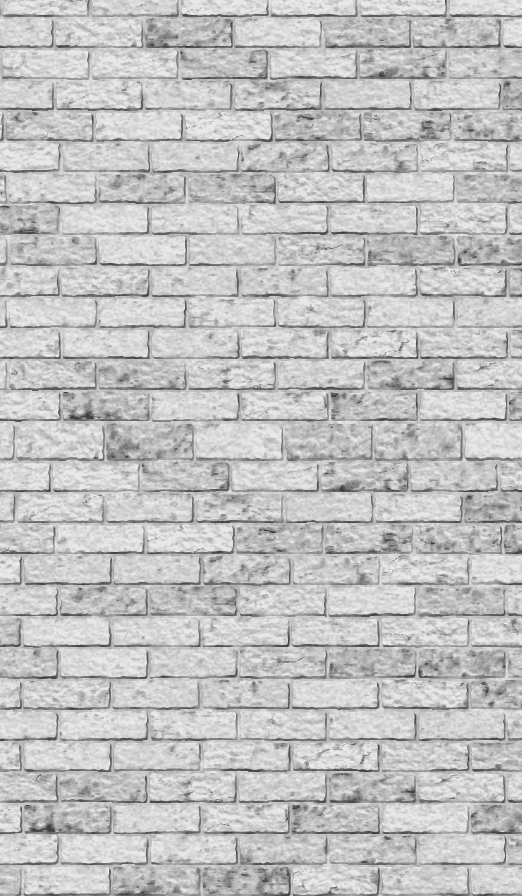
Reproduce this texture procedurally as a Shadertoy shader.

```glsl
// Whitewashed brick wall in running bond: worn pale bricks, grey mortar, dark joint shadows.
// Bricks are rounded boxes in row units; hashed noise adds mottling, pits and cracks.
// The wear recurs in two staggered blocks of courses, joined by one taller, smeared course.
#define ROWS 28.82        // plain course heights per canvas height
#define BRICK_LEN 2.878   // brick pitch in course heights
#define JOINT 0.07        // half width of a joint
#define BLOCK 13.0        // courses before the wear recurs
#define BLOCK_SHIFT 0.43  // sideways shift of the upper block, in bricks
#define SEAM_ROW 14.0     // the taller course
#define SEAM_EXTRA 0.275  // its additional height
#define FACE 0.855
#define MORTAR 0.74
#define SHADOW 0.40
#define WEAR 0.32         // depth of stains and pits

float hash(vec2 p) {
    vec3 h = fract(p.xyx * 0.1031);
    h += dot(h, h.yzx + 33.33);
    return fract((h.x + h.y) * h.z);
}

float noise(vec2 p) {
    vec2 i = floor(p), f = fract(p);
    f = f * f * (3.0 - 2.0 * f);
    return mix(mix(hash(i), hash(i + vec2(1, 0)), f.x),
               mix(hash(i + vec2(0, 1)), hash(i + vec2(1, 1)), f.x), f.y);
}

float fbm(vec2 p) {
    float sum = 0.0, amp = 0.53;
    for (int i = 0; i < 4; i++) {
        sum += amp * noise(p);
        p = mat2(1.6, 1.2, -1.2, 1.6) * p + 17.3;
        amp *= 0.5;
    }
    return sum;
}

float roundBox(vec2 p, vec2 halfSize, float r) {
    vec2 d = abs(p) - halfSize + r;
    return length(max(d, 0.0)) + min(max(d.x, d.y), 0.0) - r;
}

// Horizontal start of a course: alternating bond with slight irregularity
float coursePhase(float k) {
    float bond = mix(0.245, 0.652, mod(k, 2.0));
    return bond + 0.03 * (hash(vec2(k, 7.0)) - 0.5) - 0.07 * smoothstep(10.0, 12.0, k);
}

// Tone of a brick face; q is the position on it in course heights
float brickFace(vec2 q, vec2 id, float edge) {
    float age = hash(id + 31.7);
    float dark = smoothstep(0.45, 1.0, age);
    float cracked = smoothstep(0.45, 0.8, hash(id + 83.1));
    vec2 s = q + 40.0 * vec2(hash(id + 5.3), hash(id + 61.9));

    float coarse = fbm(s * vec2(1.2, 2.0));
    vec2 grainPos = s * vec2(4.0, 6.5) + 9.0;
    float fine = fbm(grainPos);
    float tone = FACE + 0.05 * (hash(id + 11.0) - 0.5) + 0.08 * (coarse - 0.5);

    // Fine mottling on aged bricks and along the arrises
    float mottle = 0.35 * coarse + 0.65 * fine;
    float stain = smoothstep(0.60 - 0.14 * dark, 0.86 - 0.12 * dark, mottle);
    stain += 0.4 * smoothstep(-0.14, 0.0, edge) * smoothstep(0.45, 0.7, fine);
    tone -= WEAR * stain + 0.085 * dark;

    // Small flat pits and relief lit from above
    float pits = smoothstep(0.68, 0.86, noise(s * vec2(6.0, 11.0) + 3.0));
    tone -= WEAR * pits * smoothstep(0.46, 0.62, coarse) * (0.35 + 0.3 * dark);
    float relief = fbm(grainPos + vec2(0.1, 0.5)) - fine;
    tone -= relief * (0.22 + 0.24 * max(dark, cracked));

    // Slanting broken cracks follow a warped noise contour
    vec2 w = s + 0.4 * vec2(coarse, fine);
    float ridge = abs(noise(vec2(w.x + 0.6 * w.y, 2.8 * w.y - 0.7 * w.x)) - 0.5);
    float crack = (1.0 - smoothstep(0.015, 0.06, ridge)) * smoothstep(0.45, 0.6, coarse);
    return tone - 0.28 * crack * cracked * smoothstep(0.3, 0.55, fine);
}

void mainImage(out vec4 fragColor, in vec2 fragCoord) {
    float px = ROWS / iResolution.y;
    vec2 p = fragCoord * px;

    // Uneven courses, then the stretched seam course
    vec2 wall = p;
    wall += 0.04 * (vec2(noise(p * 1.7), noise(p * 1.7 + 50.0)) - 0.5);
    wall.y -= SEAM_EXTRA * clamp((wall.y - SEAM_ROW) / (1.0 + SEAM_EXTRA), 0.0, 1.0);

    // Brick identity and local position
    float row = floor(wall.y);
    float block = step(SEAM_ROW + 0.5, row);
    float k = row - BLOCK * block;
    float along = wall.x / BRICK_LEN - coursePhase(k) - BLOCK_SHIFT * block;
    vec2 id = vec2(floor(along), k);
    vec2 q = (vec2(fract(along), fract(wall.y)) - 0.5) * vec2(BRICK_LEN, 1.0);

    // Slightly tilted, chipped outline and its offset shadow
    vec2 b = q + vec2(0.0, 0.025 * (hash(id + 19.0) - 0.5) * q.x);
    float chips = 0.05 * (noise(q * 8.0 + id * 13.0) - 0.5);
    vec2 halfSize = vec2(0.5 * BRICK_LEN, 0.5) - JOINT;
    float edge = roundBox(b, halfSize, 0.07) + chips;
    float shadowEdge = roundBox(b - vec2(0.03, -0.06), halfSize, 0.07) + chips;

    // Mortar, with shadows of varying depth that fade where it is smeared flush
    float smear = smoothstep(0.52, 0.78, noise(p * vec2(0.9, 1.7) + 70.0));
    smear = max(smear, 0.55 * step(abs(row - SEAM_ROW), 0.5));
    float mortar = MORTAR + 0.26 * (fbm(p * 4.0) - 0.5) + 0.07 * smear;
    float shade = 1.0 - smoothstep(-0.01, 0.06, shadowEdge);
    float depth = SHADOW + 0.3 * (noise(p * vec2(3.0, 5.0) + 23.0) - 0.5);
    mortar = mix(mortar, depth, shade * (1.0 - 0.5 * smear));

    // Compose with a pale upper arris and fine grain
    float face = brickFace(q, id, edge);
    face += 0.03 * smoothstep(-0.09, -0.01, edge) * step(0.0, b.y);
    float tone = mix(face, mortar, smoothstep(-0.6 * px, 0.6 * px, edge));
    tone += 0.09 * (noise(p * 13.0) - 0.5);
    fragColor = vec4(vec3(clamp(tone, 0.25, 0.91)), 1.0);
}
```
